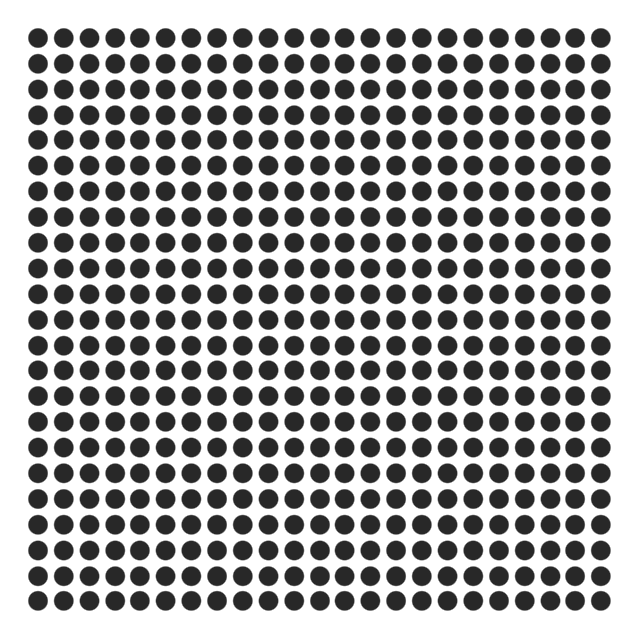
Give the GLSL for this pattern, as a Shadertoy shader.

```glsl
// A 23 by 23 grid of charcoal dots on white, inside a plain margin.
// Each point looks up its nearest dot; the pitch is 23 units, but a few
// gaps are one unit tighter, as if the centres were snapped to a grid.

// Centre of the dot at the given column and row, counted from the top left.
vec2 dotCentre(vec2 cell) {
    vec2 tightGaps = floor((cell + 5.2) / vec2(8.5, 9.0));
    return 34.0 + 23.0 * cell - tightGaps;
}

void mainImage(out vec4 fragColor, in vec2 fragCoord) {
    // Square canvas, 572 units wide, y running down
    float unitsPerPixel = 572.0 / min(iResolution.x, iResolution.y);
    vec2 p = 286.0 + (fragCoord - 0.5 * iResolution.xy) * vec2(1.0, -1.0) * unitsPerPixel;

    // Nearest dot; clamping keeps the margin empty
    vec2 cell = clamp(round((p - 34.0) * 22.0 / 503.0), 0.0, 22.0);
    float dist = length(p - dotCentre(cell)) - 8.74;

    // Soft edge a little over one pixel wide
    float ink = clamp(0.5 - dist / (1.35 * unitsPerPixel), 0.0, 1.0);
    fragColor = vec4(mix(vec3(1.0), vec3(0.155), ink), 1.0);
}
```
